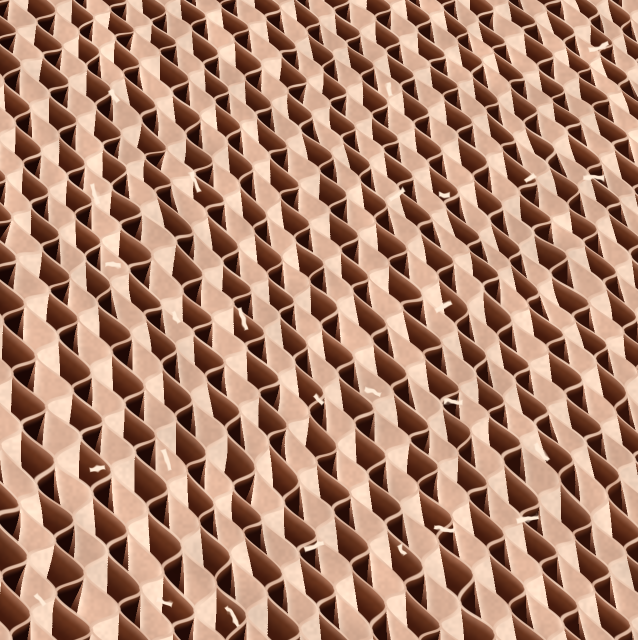
A WebGL 1 fragment shader for this texture:

```glsl
precision highp float;

uniform vec2 u_resolution;

const float TAU = 6.28318;
const float WAVE = 0.255;      // flute height, in sheet pairs
const float STEP = 0.035;      // ray step into the cells
const vec2 TILT = vec2(-0.25, 0.35); // flute lean of the dark and pale sheets

const vec3 CREAM = vec3(0.97, 0.85, 0.76);
const vec3 TAN = vec3(0.83, 0.65, 0.55);
const vec3 SIENNA = vec3(0.64, 0.43, 0.33);
const vec3 UMBER = vec3(0.40, 0.20, 0.11);
const vec3 COFFEE = vec3(0.26, 0.10, 0.05);
const vec3 HOLE = vec3(0.10, 0.025, 0.015);

float hash(vec2 p) {
  p = fract(p * vec2(0.1031, 0.1173));
  p += dot(p, p.yx + 33.33);
  return fract((p.x + p.y) * p.x * 7.13);
}

float noise(vec2 p) {
  vec2 i = floor(p);
  vec2 f = fract(p);
  f = f * f * (3.0 - 2.0 * f);
  return mix(mix(hash(i), hash(i + vec2(1.0, 0.0)), f.x),
             mix(hash(i + vec2(0.0, 1.0)), hash(i + 1.0), f.x), f.y);
}

// Perspective: x counts sheet pairs, y counts flutes
vec2 latticeAt(vec2 uv) {
  float down = 1.0 - uv.y;
  float w = down - 0.28 * uv.x + 2.958;
  return vec2(44.5 * (uv.x + 0.654), -167.8) / w + vec2(0.16, 0.19);
}

vec2 warp(vec2 p, float amount) {
  vec2 n = vec2(noise(p * 0.7 + 90.0), noise(p * 0.8 + 140.0));
  return p + amount * (n - 0.5);
}

vec2 flutePhase(vec2 p, float depth) {
  return TAU * (p.y - depth - depth * TILT);
}

// Signed offsets from the dark and pale sheets, whole numbers on a sheet
vec2 sheetField(vec2 p, float depth) {
  float across = p.x + 0.3 * depth;
  vec2 bend = WAVE * vec2(-1.0, 1.0) * sin(flutePhase(p, depth));
  return vec2(across, across - 0.5) + bend;
}

vec3 darkSheet(float depth, float front, float side) {
  vec3 hole = mix(HOLE, COFFEE, 0.6 * side);
  vec3 tongue = mix(SIENNA, UMBER, smoothstep(0.0, 0.3, depth));
  tongue = mix(tongue, COFFEE, smoothstep(0.25, 0.75, depth));
  vec3 back = mix(UMBER, hole, smoothstep(0.0, 0.28, depth));
  return mix(back, tongue, front);
}

vec3 paleSheet(float depth, float front, float slope) {
  vec3 lobe = mix(CREAM, TAN, 0.8 * smoothstep(0.1, 0.95, slope));
  vec3 face = mix(CREAM, lobe, front);
  face = mix(face, SIENNA, smoothstep(0.45, 0.9, depth));
  return mix(face, COFFEE, smoothstep(0.8, 1.2, depth));
}

// Follow the view down into a cell to the first wall
vec3 cellWalls(vec2 p, float side) {
  vec2 before = sheetField(p, 0.0);
  for (int i = 1; i <= 40; i++) {
    float depth = float(i) * STEP;
    vec2 now = sheetField(p, depth);
    vec2 wall = max(floor(before), floor(now));
    vec2 crossed = abs(floor(now) - floor(before));
    if (crossed.x + crossed.y > 0.5) {
      bool pale = crossed.y > 0.5;
      vec2 rise = now - before;
      float gain = pale ? rise.y : rise.x;
      float past = pale ? now.y - wall.y : now.x - wall.x;
      depth -= STEP * clamp(past / gain, 0.0, 1.0);
      vec2 slopes = abs(cos(flutePhase(p, depth)));
      float front = step(0.0, gain);
      return pale ? paleSheet(depth, front, slopes.y)
                  : darkSheet(depth, front, side);
    }
    before = now;
  }
  return HOLE;
}

// Cut paper edges on the top face
float rimMask(vec2 p, float width) {
  vec2 offset = abs(fract(sheetField(p, 0.0) + 0.5) - 0.5);
  vec2 steep = TAU * WAVE * cos(flutePhase(p, 0.0));
  vec2 d = offset / sqrt(1.0 + steep * steep);
  return 1.0 - smoothstep(width * 0.5, width * 1.5, min(d.x, d.y));
}

// Loose torn flakes, some grid squares only
float flakeMask(vec2 uv, float count) {
  vec2 id = floor(uv * count);
  vec2 q = fract(uv * count) - 0.5;
  q -= 0.5 * (vec2(hash(id + 3.0), hash(id + 17.0)) - 0.5);
  float angle = 2.6 * hash(id + 29.0) - 1.8;
  float c = cos(angle);
  float s = sin(angle);
  q = vec2(c * q.x + s * q.y, c * q.y - s * q.x);
  q.y += 0.05 * (noise(q * 14.0 + id * 5.0) - 0.5);
  vec2 size = vec2(0.07 + 0.09 * hash(id + 41.0), 0.028);
  vec2 d = abs(q) - size;
  return step(hash(id + 53.0), 0.3) * (1.0 - smoothstep(-0.01, 0.015, max(d.x, d.y)));
}

vec3 shade(vec2 uv) {
  vec2 p = warp(latticeAt(uv), 0.28);
  vec3 color = cellWalls(p, uv.x);
  color *= 0.93 + 0.14 * noise(p * 1.3 + 200.0);
  color *= 0.97 + 0.06 * noise(uv * 180.0);
  float wear = noise(p * 3.0 + 60.0);
  vec3 rim = mix(TAN, CREAM, 0.25 + 0.75 * wear);
  color = mix(color, rim, 0.9 * rimMask(p, 0.019 + 0.012 * wear));
  return mix(color, vec3(1.0, 0.92, 0.84), flakeMask(uv, 9.0));
}

void main() {
  vec3 sum = vec3(0.0);
  for (int i = 0; i < 4; i++) {
    float n = float(i);
    vec2 jitter = 0.5 * vec2(mod(n, 2.0), floor(n / 2.0)) - 0.25;
    sum += shade((gl_FragCoord.xy + jitter) / u_resolution);
  }
  gl_FragColor = vec4(sum / 4.0, 1.0);
}
```
